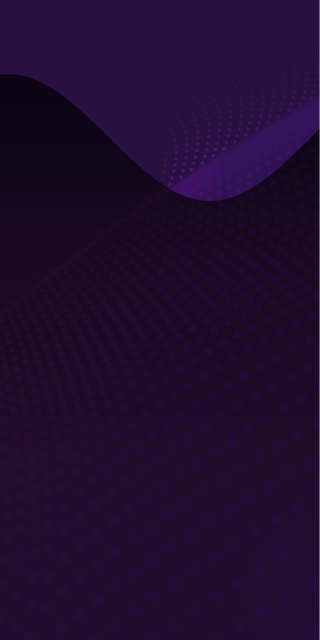
Write a Shadertoy shader that draws this background.

```glsl
// Dark violet backdrop: a cosine wave edge over a folded halftone sheet of round dots.

// Round dots of a given canvas radius at the cells of a warped grid.
// The inverse Jacobian turns cell offsets into pixels, so dots stay round.
float roundDots(vec2 grid, float radius) {
    vec2 gx = dFdx(grid);
    vec2 gy = dFdy(grid);
    float det = abs(gx.x * gy.y - gx.y * gy.x) + 1e-5;
    vec2 cell = fract(grid) - 0.5;
    vec2 offset = vec2(gy.y * cell.x - gy.x * cell.y, gx.x * cell.y - gx.y * cell.x) / det;
    return 1.0 - smoothstep(-0.8, 0.8, length(offset) - radius * iResolution.x);
}

// Signed distance to the fold, which drops from the ridge toward the lower left.
float foldDistance(vec2 p) {
    float reach = p.x + 0.15;
    float slope = 0.22 / (reach * reach);
    return (p.y - 0.62 - 0.22 / reach) / sqrt(1.0 + slope * slope);
}

// Sheet below the ridge: columns curve downward, rows merge into chains at the fold.
float sheetDots(vec2 p, float below) {
    float across = abs(below) * 0.79;
    float along = dot(p, vec2(0.77, -0.64)) + 0.4 + 0.4 * across * across;
    vec2 grid = vec2(along / (0.031 + 0.045 * across),
                     12.5 * log(1.0 + 4.3 * across) + 2.8 * tanh(foldDistance(p) * 10.0));
    float radius = mix(0.006, 0.0115, smoothstep(0.0, 0.2, across));
    radius += 0.006 * smoothstep(0.3, 0.9, across);
    return roundDots(grid, radius);
}

// Curved dotted plumes rising above the ridge.
float plumeDots(vec2 p, float height) {
    float h = abs(height);
    float column = (p.x - 0.5 * h + 2.6 * h * h) / 0.034;
    float row = 22.0 * log(1.0 + 3.0 * h);
    return roundDots(vec2(column, row), 0.0055);
}

void mainImage(out vec4 fragColor, in vec2 fragCoord) {
    // x runs 0..1 rightward, y runs 0..2 downward.
    vec2 uv = fragCoord / iResolution.xy;
    vec2 p = vec2(uv.x, 2.0 - 2.0 * uv.y);
    float pixel = 2.0 / iResolution.y;

    float wave = 0.430 - 0.198 * cos((p.x - 0.026) * 4.985);
    float ridge = 0.99 - 0.85 * p.x + 0.16 * p.x * p.x;
    float below = p.y - ridge;
    float sheet = sheetDots(p, below);
    float onSheet = smoothstep(-0.006, 0.006, below);

    // Lower ground, nearly black under the wave crest
    vec3 lower = mix(vec3(0.045, 0.015, 0.075), vec3(0.105, 0.038, 0.14),
                     smoothstep(0.2, 0.95, p.y));
    lower = mix(lower, vec3(0.133, 0.047, 0.175), smoothstep(0.85, 1.6, p.y));

    // Dim dots, magenta at the left and indigo at the right
    float hue = smoothstep(0.0, 0.7, p.x + 0.3 * (p.y - 1.0));
    vec3 dotColor = mix(vec3(0.165, 0.045, 0.20), vec3(0.135, 0.045, 0.235), hue);
    float dim = mix(0.25, 0.65, smoothstep(0.55, 1.2, p.y));
    lower = mix(lower, dotColor, sheet * onSheet * dim);

    // Faint glow on the ridge and the lower right corner
    float ridgeGlow = exp(-abs(below) * 70.0) * (1.0 - smoothstep(0.5, 0.7, p.x));
    lower += vec3(0.025, 0.004, 0.025) * ridgeGlow;
    lower += vec3(0.0, 0.0, 0.02) * smoothstep(0.4, 0.0, length(p - vec2(1.0, 1.85)));

    // Upper ground with the bright strip between ridge and wave
    vec3 upper = vec3(0.155, 0.067, 0.253);
    float magenta = 1.0 - smoothstep(0.55, 0.75, p.x);
    vec3 strip = mix(vec3(0.21, 0.075, 0.38), vec3(0.28, 0.065, 0.43), magenta);
    float body = mix(0.85, 0.5, smoothstep(0.03, 0.15, below));
    float stripFade = smoothstep(0.48, 0.58, p.x) * smoothstep(-0.012, 0.02, below);
    upper = mix(upper, strip, stripFade * mix(body, 1.0, sheet));

    // Plumes fade upward and to the right
    float height = -below;
    vec3 plumeColor = mix(vec3(0.23, 0.08, 0.38), vec3(0.44, 0.06, 0.58),
                          1.0 - smoothstep(0.55, 0.9, p.x));
    float plume = plumeDots(p, height) * exp(-max(height, 0.0) * 10.0);
    plume *= smoothstep(0.49, 0.55, p.x) * smoothstep(-0.004, 0.008, height);
    upper = mix(upper, plumeColor, plume * 0.85);

    vec3 color = mix(upper, lower, smoothstep(-pixel, pixel, p.y - wave));

    // Soft pale hairline on the right border
    color = mix(color, vec3(0.95), 0.4 * smoothstep(0.9955, 0.9985, p.x));
    fragColor = vec4(color, 1.0);
}
```
